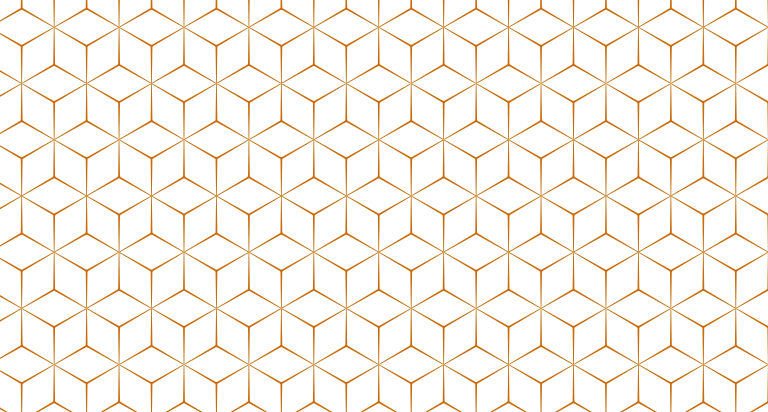
A Shadertoy shader for this pattern:

```glsl
#define CELLS 11.83                // lattice spacings across the canvas
#define OFFSET vec2(0.419, 0.155)  // a hub's place from the centre, in spacings
#define HUB_WIDTH 0.011            // line width where six edges meet
#define JOINT_WIDTH 0.028          // line width where three edges meet
#define JOINT_RADIUS 0.021
#define HUB_COLOR vec3(0.72, 0.43, 0.05)
#define JOINT_COLOR vec3(0.79, 0.42, 0.04)
#define PAPER vec3(1.0)

const float SECTOR = 1.04719755;  // sixty degrees
const float EDGE = 0.57735027;    // hub to joint
const vec2 LATTICE = vec2(1.0, 1.7320508);

// Vector to the nearest hub of a triangular lattice with unit spacing
vec2 nearestHub(vec2 p) {
    vec2 a = p - LATTICE * round(p / LATTICE);
    vec2 s = p - 0.5 * LATTICE;
    vec2 b = s - LATTICE * round(s / LATTICE);
    return dot(a, a) < dot(b, b) ? a : b;
}

// Share of a pixel at distance d that lies inside a band of given half width
float coverage(float d, float halfWidth, float pixel) {
    float overlap = min(d + 0.5 * pixel, halfWidth) - max(d - 0.5 * pixel, -halfWidth);
    return clamp(overlap / pixel, 0.0, 1.0);
}

void mainImage(out vec4 fragColor, in vec2 fragCoord) {
    float pixel = CELLS / iResolution.x;
    vec2 p = (fragCoord - 0.5 * iResolution.xy) * pixel - OFFSET;

    // Fold the hexagon around each hub onto one edge along x
    vec2 q = nearestHub(p);
    float angle = mod(atan(q.y, q.x), SECTOR) - 0.5 * SECTOR;
    q = length(q) * vec2(cos(angle), sin(angle));

    // Tapered edge with a small round joint at its far end
    float along = clamp(q.x / EDGE, 0.0, 1.0);
    float edge = coverage(abs(q.y), 0.5 * mix(HUB_WIDTH, JOINT_WIDTH, along), pixel);
    float joint = coverage(length(q - vec2(EDGE, 0.0)), JOINT_RADIUS, pixel);

    vec3 ink = mix(HUB_COLOR, JOINT_COLOR, along);
    fragColor = vec4(mix(PAPER, ink, max(edge, joint)), 1.0);
}
```
